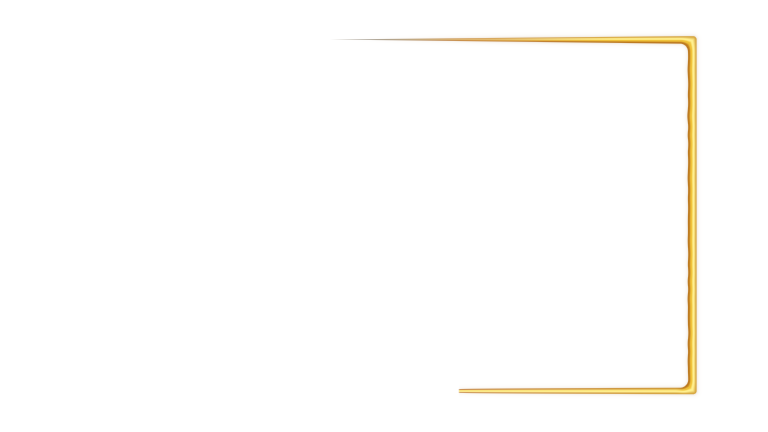
This background is drawn by a WebGL 2 fragment shader. Its source:

```glsl
#version 300 es
precision highp float;
uniform vec2 u_resolution;
out vec4 fragColor;

// Layout, in canvas heights
const float ASPECT = 16.0 / 9.0;
const float RIGHT_OUTER = 1.6125;
const float RIGHT_INNER = 1.5925;
const float TOP_START = 0.764;
const float BOTTOM_START = 1.0625;
const float TOP_Y = 0.9075;
const float TOP_TIP_Y = 0.9086;
const float BOTTOM_Y = 0.0950;
const float TOP_HALF = 0.0088;
const float BOTTOM_HALF = 0.0075;
const float BOTTOM_TIP_HALF = 0.0042;
const float OUTER_RADIUS = 0.008;
const float INNER_RADIUS = 0.018;
const float EDGE_SOFTNESS = 0.0025;
const float GLOW_WIDTH = 0.0032;
const float GLOW_STRENGTH = 0.24;
const float WOBBLE = 0.0016;
const float WOBBLE_FREQUENCY = 28.0;

// Palette
const vec3 PAPER = vec3(1.0);
const vec3 RIM = vec3(0.84, 0.65, 0.25);
const vec3 SHINE = vec3(1.0, 0.94, 0.56);
const vec3 GOLD = vec3(0.94, 0.76, 0.22);
const vec3 BRONZE = vec3(0.74, 0.48, 0.13);
const vec3 COPPER = vec3(0.80, 0.58, 0.38);
const vec3 ASH = vec3(0.66, 0.63, 0.58);
const vec3 GLOW = vec3(0.72, 0.58, 0.40);

float hash(float n) {
    return fract(sin(n * 127.1) * 43758.5);
}

// One-dimensional gradient noise
float gradientNoise(float x) {
    float i = floor(x);
    float f = x - i;
    float a = (hash(i) * 2.0 - 1.0) * f;
    float b = (hash(i + 1.0) * 2.0 - 1.0) * (f - 1.0);
    return 2.0 * mix(a, b, f * f * f * (f * (f * 6.0 - 15.0) + 10.0));
}

// Signed distance to a rounded corner, from the distances to its two edges
float cornerDistance(vec2 edge, float radius) {
    vec2 q = edge + radius;
    return length(max(q, 0.0)) + min(max(q.x, q.y), 0.0) - radius;
}

// Share of a pixel lying inside a signed distance
float coverage(float d, float width) {
    return clamp(0.5 - d / width, 0.0, 1.0);
}

// Metallic ramp across the bar: 0 at the outer rim, 1 at the inner rim
vec3 metal(float t) {
    vec3 c = mix(RIM, SHINE, smoothstep(0.02, 0.36, t));
    c = mix(c, GOLD, smoothstep(0.38, 0.60, t));
    return mix(c, BRONZE, smoothstep(0.62, 0.88, t));
}

void main() {
    vec2 p = gl_FragCoord.xy / u_resolution * vec2(ASPECT, 1.0);
    float soft = max(EDGE_SOFTNESS, 1.0 / u_resolution.y);
    bool upper = p.y > 0.5;

    // Position along the horizontal arm, from its tip to the corner
    float start = upper ? TOP_START : BOTTOM_START;
    float along = clamp((p.x - start) / (RIGHT_INNER - start), 0.0, 1.0);
    float halfWidth = upper ? TOP_HALF * along
                            : mix(BOTTOM_TIP_HALF, BOTTOM_HALF, sqrt(along));
    float center = upper ? mix(TOP_TIP_Y, TOP_Y, along) : BOTTOM_Y;
    float away = upper ? p.y - center : center - p.y;

    // Outer and inner contours, the inner one slightly uneven
    float uneven = WOBBLE * gradientNoise(p.y * WOBBLE_FREQUENCY);
    float outer = cornerDistance(vec2(p.x - RIGHT_OUTER, away - halfWidth), OUTER_RADIUS);
    float inner = cornerDistance(vec2(p.x - RIGHT_INNER + uneven, away + halfWidth), INNER_RADIUS);
    float bar = coverage(outer, soft) - coverage(inner, soft);
    float tip = smoothstep(start - soft, start + soft, p.x);

    // Metal shading, paler on the lower arm and duller toward the upper tip
    float depth = max(-outer, 0.0);
    float t = depth / max(depth + max(inner, 0.0), 0.0001);
    vec3 color = metal(t);
    float onArm = 1.0 - smoothstep(RIGHT_INNER - 0.03, RIGHT_INNER, p.x);
    if (upper) {
        color = mix(color, COPPER, 0.65 * onArm * (1.0 - smoothstep(0.3, 0.85, along)));
        color = mix(color, ASH, 1.0 - smoothstep(0.08, 0.4, along));
    } else {
        float crest = 1.0 - smoothstep(0.1, 0.8, abs(away) / halfWidth);
        vec3 pale = mix(mix(COPPER, RIM, along), SHINE, crest);
        float lowerArm = onArm * (1.0 - smoothstep(0.01, 0.025, abs(away)));
        color = mix(color, pale, 0.8 * lowerArm);
    }

    // Faint warm halo hugging both rims
    float gap = max(max(outer, -inner), 0.0);
    float glow = GLOW_STRENGTH * exp(-gap / GLOW_WIDTH) * tip;
    glow *= upper ? smoothstep(0.0, 0.6, along) : mix(0.5, 1.0, along);
    vec3 result = mix(PAPER, GLOW, glow);
    result = mix(result, color, clamp(bar, 0.0, 1.0) * tip);
    fragColor = vec4(result, 1.0);
}
```
